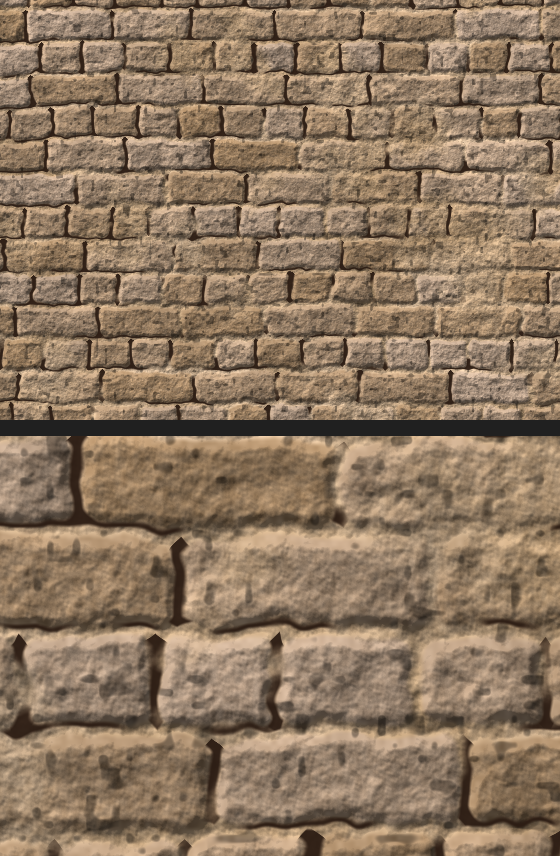
Top: the whole. Bottom: its middle third, enlarged.
This texture is drawn by a WebGL 1 fragment shader. Its source:

```glsl
precision highp float;
// Weathered mud-brick wall: thirteen courses alternating long stretchers and
// half-length headers. Warped rounded boxes give a relief that is lit from the
// upper left; noise smears mud over the joints or leaves them open and dark.
uniform vec2 u_resolution;

const float COURSE = 0.0786; // course height, as a share of canvas height

float hash(vec2 p) {
  p = fract(p * vec2(0.1031, 0.1137));
  p += dot(p, p.yx + 33.33);
  return fract((p.x + p.y) * p.x * 17.31);
}

float noise(vec2 p) {
  vec2 i = floor(p), f = fract(p);
  f = f * f * (3.0 - 2.0 * f);
  return mix(mix(hash(i), hash(i + vec2(1, 0)), f.x),
             mix(hash(i + vec2(0, 1)), hash(i + vec2(1, 1)), f.x), f.y);
}

float fbm(vec2 p) {
  float sum = 0.0, amp = 0.5;
  for (int i = 0; i < 5; i++) {
    sum += amp * noise(p);
    p = mat2(1.6, 1.2, -1.2, 1.6) * p + 7.3;
    amp *= 0.5;
  }
  return sum;
}

// Position of a vertical joint, shifted irregularly along its course
float joint(float i, float row) {
  return i + 0.12 * (hash(vec2(i + 31.0, row * 7.0 + 53.0)) - 0.5);
}

// Returns signed distance to the brick, open-joint darkness and a brick seed
vec3 brickwork(vec2 p) {
  vec2 w = p + 0.010 * (vec2(noise(p * 24.0), noise(p * 24.0 + 40.0)) - 0.5)
             + 0.006 * (vec2(noise(p * 70.0), noise(p * 70.0 + 90.0)) - 0.5);
  w.y += 0.012 * (noise(p * vec2(4.0, 6.0) + 12.0) - 0.5);

  // Courses count downwards; two stretcher courses meet at the fifth
  float y = (1.0 - w.y - 0.019) / COURSE;
  float row = floor(y), f = 1.0 - fract(y);
  float lower = step(5.0, row);
  float header = mod(row + lower, 2.0);
  float pitch = mix(0.203, 0.1016, header);
  float phase = mix(0.28 + 0.055 * row + 0.35 * lower, 0.83 + 0.12 * row, header);
  float u = w.x / pitch - fract(phase);
  float i = floor(u);
  i -= step(u, joint(i, row));
  i += step(joint(i + 1.0, row), u);
  float left = joint(i, row), right = joint(i + 1.0, row);
  float seed = hash(vec2(i + 17.0, row + 29.0));

  // Rounded box, inset from its cell by the joint width
  vec2 q = vec2((u - 0.5 * (left + right)) * pitch, (f - 0.5) * COURSE);
  vec2 halfSize = vec2(0.5 * (right - left) * pitch - 0.0045, 0.5 * COURSE - 0.0058);
  vec2 b = abs(q) - halfSize;
  vec2 r = b + 0.011;
  float d = length(max(r, 0.0)) + min(max(r.x, r.y), 0.0) - 0.011;

  // Joints open mostly beside and beneath bricks, less at the lower right
  float side = smoothstep(-0.003, 0.003, b.x - b.y);
  float under = smoothstep(0.01, -0.01, q.y);
  float smear = 0.16 * smoothstep(0.7, 1.9, p.x + 1.0 - p.y);
  float gone = noise(p * vec2(13.0, 17.0) + 5.0) * 0.7 + noise(p * 45.0) * 0.3;
  float threshold = mix(mix(0.85, 0.46, under), 0.32, side) + smear;
  float open = smoothstep(threshold - 0.05, threshold + 0.09, gone);
  float edge = smoothstep(0.0, 0.003, COURSE * (0.5 - abs(f - 0.5)));
  return vec3(d, open * edge * smoothstep(-0.0015, 0.0025, d), seed);
}

// Mud that hides the brick faces in patches
float mudCover(vec2 p) {
  return smoothstep(0.52, 0.68, fbm(p * 7.0 + 3.0) + 0.04 * (p.x - p.y));
}

float relief(vec2 p, float d) {
  float dome = smoothstep(0.005, -0.010, d) * (1.0 - 0.65 * mudCover(p));
  return 0.0062 * dome + 0.013 * fbm(p * 26.0) + 0.0025 * fbm(p * 110.0);
}

void main() {
  vec2 p = gl_FragCoord.xy / u_resolution.y;
  vec3 wall = brickwork(p);
  vec2 toLight = 0.0025 * vec2(-0.5, 0.86);
  float slope = relief(p, wall.x) - relief(p + toLight, brickwork(p + toLight).x);
  float lit = clamp(slope / 0.0025, -0.55, 0.42);

  // Brick and mud tints
  float face = smoothstep(0.003, -0.003, wall.x) * (1.0 - 0.8 * mudCover(p));
  vec3 brick = mix(vec3(0.55, 0.45, 0.34), vec3(0.61, 0.53, 0.46), wall.z);
  vec3 mud = mix(vec3(0.60, 0.50, 0.38), vec3(0.69, 0.60, 0.50), noise(p * 9.0));
  vec3 color = mix(mud, brick, face);
  color *= 0.84 + 0.34 * fbm(p * 15.0 + 20.0);

  // Sunlight, gritty pits and deep open joints
  color *= 1.0 + 0.85 * lit;
  color *= 1.0 - 0.35 * smoothstep(0.74, 0.9, noise(p * 95.0));
  color += 0.08 * (noise(p * 210.0) - 0.5);
  color = mix(color, vec3(0.17, 0.11, 0.075), 0.95 * wall.y);
  gl_FragColor = vec4(color, 1.0);
}
```
